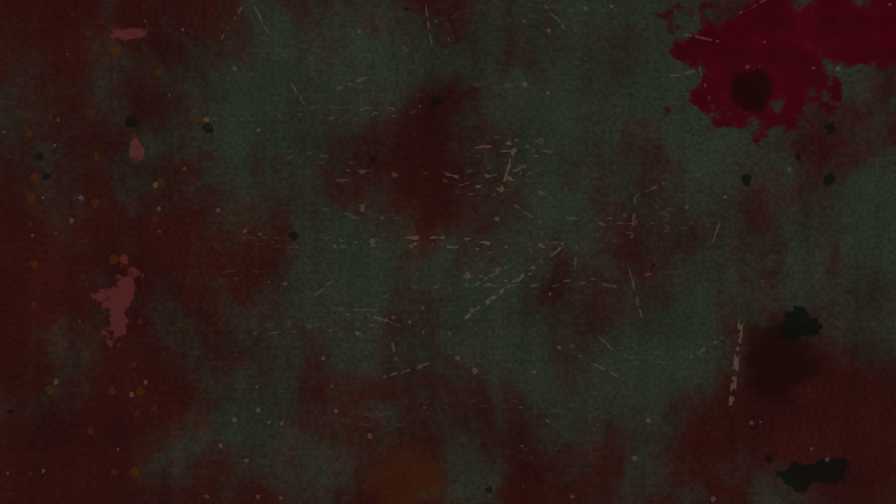
Give the GLSL for this texture, as a Shadertoy shader.

```glsl
// Weathered dark green paint worn to rusty red, with scratches, flecks and crimson stains.

const vec3 GREEN_PAINT = vec3(0.150, 0.168, 0.130);
const vec3 RED_RUST = vec3(0.172, 0.062, 0.055);
const vec3 CRIMSON = vec3(0.235, 0.012, 0.048);
const vec3 PALE_CHIP = vec3(0.36, 0.29, 0.24);
const vec3 PINK_CHIP = vec3(0.38, 0.17, 0.17);
const vec3 OCHRE = vec3(0.25, 0.13, 0.03);
const vec3 DARK_STAIN = vec3(0.095, 0.035, 0.025);
const vec3 BLACK_PITCH = vec3(0.045, 0.055, 0.045);

float hash(vec2 p) {
    vec3 q = fract(p.xyx * vec3(0.1031, 0.1030, 0.0973));
    q += dot(q, q.yzx + 33.33);
    return fract((q.x + q.y) * q.z);
}

float cornerGradient(vec2 cell, vec2 offset) {
    float angle = 6.2832 * hash(cell + 57.0);
    return dot(vec2(cos(angle), sin(angle)), offset);
}

float gradientNoise(vec2 p) {
    vec2 i = floor(p), f = fract(p);
    vec2 u = f * f * f * (f * (f * 6.0 - 15.0) + 10.0);
    vec2 e = vec2(1.0, 0.0);
    float low = mix(cornerGradient(i, f), cornerGradient(i + e, f - e), u.x);
    float high = mix(cornerGradient(i + e.yx, f - e.yx), cornerGradient(i + 1.0, f - 1.0), u.x);
    return mix(low, high, u.y);
}

float fbm(vec2 p) {
    float sum = 0.0, weight = 0.5;
    for (int i = 0; i < 6; i++) {
        sum += weight * gradientNoise(p);
        p = mat2(1.6, 1.2, -1.2, 1.6) * p + 7.3;
        weight *= 0.55;
    }
    return sum;
}

float glow(vec2 p, vec2 centre, vec2 radius) {
    vec2 d = (p - centre) / radius;
    return exp(-dot(d, d));
}

// Ellipse whose outline is eaten away by the given roughness
float blot(vec2 p, vec2 centre, vec2 radius, float rough, float soft) {
    return 1.0 - smoothstep(1.0 - soft, 1.0 + soft, length((p - centre) / radius) + rough);
}

float scratch(vec2 p, vec2 a, vec2 b, float width) {
    vec2 ab = b - a;
    float along = clamp(dot(p - a, ab) / dot(ab, ab), 0.0, 1.0);
    float d = length(p - a - ab * along) + 0.002 * gradientNoise(p * 50.0);
    float broken = smoothstep(-0.15, 0.15, gradientNoise(p * 75.0));
    return (1.0 - smoothstep(width, width + 0.003, abs(d))) * broken;
}

// One round speck inside each occupied grid cell
float specks(vec2 p, float scale, float density, float seed) {
    vec2 cell = floor(p * scale);
    vec2 centre = 0.3 + 0.4 * vec2(hash(cell + seed), hash(cell + seed + 19.0));
    float radius = mix(0.06, 0.22, hash(cell + seed + 41.0));
    float d = length(fract(p * scale) - centre) + 0.12 * gradientNoise(p * scale * 5.0);
    float present = step(hash(cell + seed + 73.0), density);
    return present * (1.0 - smoothstep(radius - 0.05, radius + 0.05, d));
}

// Share of paint worn down to rust: heavy on the left and below
float wearAmount(vec2 p) {
    vec2 warp = 0.10 * vec2(gradientNoise(p * 4.0), gradientNoise(p * 4.0 + 31.0));
    float wear = 0.31 + 0.36 * (1.0 - smoothstep(0.15, 0.55, p.x));
    wear += 0.27 * (1.0 - smoothstep(0.05, 0.40, p.y));
    wear += 0.30 * glow(p, vec2(0.82, 0.60), vec2(0.28, 0.16));
    wear += 0.25 * glow(p, vec2(1.66, 0.35), vec2(0.18, 0.30));
    wear += 1.15 * fbm((p + warp) * vec2(4.2, 3.2) + 3.0);
    wear += 0.12 * gradientNoise(p * 60.0);
    return smoothstep(0.18, 0.80, wear);
}

float scratches(vec2 p) {
    float mask = scratch(p, vec2(0.925, 0.37), vec2(1.11, 0.507), 0.0022);
    mask = max(mask, scratch(p, vec2(0.995, 0.62), vec2(1.025, 0.72), 0.002));
    mask = max(mask, scratch(p, vec2(1.45, 0.19), vec2(1.47, 0.36), 0.004));
    for (int i = 0; i < 30; i++) {
        float id = float(i);
        vec2 start = vec2(mix(0.4, 1.5, hash(vec2(id, 2.0))), mix(0.2, 0.98, hash(vec2(id, 5.0))));
        float angle = 3.1416 * hash(vec2(id, 9.0));
        float size = mix(0.02, 0.10, hash(vec2(id, 13.0)));
        vec2 end = start + size * vec2(cos(angle), sin(angle));
        mask = max(mask, 0.75 * scratch(p, start, end, 0.0008));
    }
    return mask;
}

// Short chips strung out along horizontal rows
float flecks(vec2 p) {
    float rows = smoothstep(0.12, 0.30, gradientNoise(p * vec2(3.5, 24.0) + 11.0));
    float chips = smoothstep(0.22, 0.38, gradientNoise(p * vec2(48.0, 105.0)));
    return rows * chips * glow(p, vec2(0.92, 0.55), vec2(0.42, 0.38));
}

void mainImage(out vec4 fragColor, in vec2 fragCoord) {
    vec2 p = fragCoord / iResolution.y;
    float rough = fbm(p * 16.0);
    float leftSide = 1.0 - smoothstep(0.2, 0.75, p.x);

    // Worn paint with brush streaks and fine grain
    vec3 color = mix(GREEN_PAINT, RED_RUST, wearAmount(p));
    color *= 1.0 + 0.35 * fbm(p * 5.0 + 20.0) + 0.10 * gradientNoise(p * vec2(38.0, 3.0));
    color *= 1.0 + 0.22 * gradientNoise(p * 125.0) + 0.06 * gradientNoise(p * vec2(8.0, 130.0));

    // Crimson splash around a dark core, and other stains
    float splash = blot(p, vec2(1.50, 0.86), vec2(0.14, 0.12), 1.5 * rough, 0.15);
    splash = max(splash, blot(p, vec2(1.66, 0.94), vec2(0.27, 0.075), 1.5 * rough, 0.18));
    color = mix(color, CRIMSON * (1.0 + 0.5 * rough), 0.92 * splash);
    color = mix(color, DARK_STAIN, 0.8 * blot(p, vec2(1.495, 0.82), vec2(0.042), 0.7 * rough, 0.25));
    color = mix(color, DARK_STAIN, 0.7 * blot(p, vec2(1.546, 0.29), vec2(0.075, 0.08), 0.8 * rough, 0.3));
    color = mix(color, BLACK_PITCH, 0.8 * blot(p, vec2(1.585, 0.356), vec2(0.032, 0.03), 2.0 * rough, 0.15));
    color = mix(color, BLACK_PITCH, 0.8 * blot(p, vec2(1.61, 0.06), vec2(0.06, 0.025), 2.0 * rough, 0.15));
    color = mix(color, OCHRE, 0.4 * blot(p, vec2(0.81, 0.05), vec2(0.07, 0.06), 1.5 * rough, 0.4));

    // Exposed chips, specks and scratches
    float pink = blot(p, vec2(0.23, 0.41), vec2(0.028, 0.07), 3.0 * rough, 0.15);
    pink = max(pink, blot(p, vec2(0.266, 0.71), vec2(0.016, 0.025), 2.0 * rough, 0.2));
    pink = max(pink, blot(p, vec2(0.266, 0.93), vec2(0.04, 0.014), 2.0 * rough, 0.2));
    color = mix(color, PINK_CHIP, 0.6 * pink);
    color = mix(color, OCHRE, 0.7 * leftSide * specks(p, 24.0, 0.16, 5.0));
    color = mix(color, BLACK_PITCH, 0.7 * specks(p, 18.0, 0.03, 90.0));
    color = mix(color, PALE_CHIP, 0.55 * specks(p, 40.0, 0.04, 130.0));
    color = mix(color, PALE_CHIP, 0.65 * max(scratches(p), flecks(p)));

    fragColor = vec4(color, 1.0);
}
```
